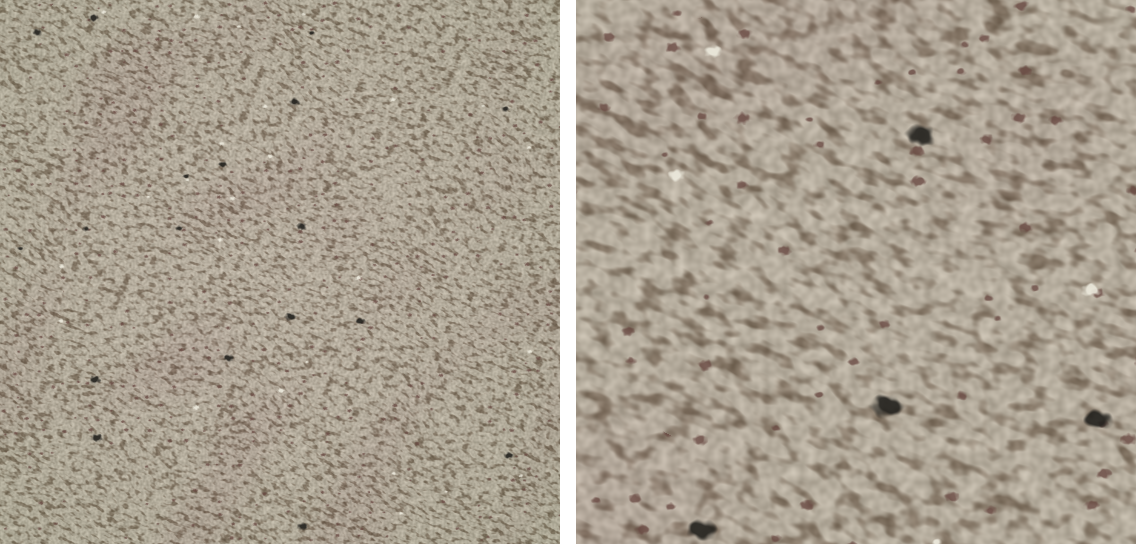
Left, the full canvas; right, a detail of the centre.
Write a Shadertoy shader that draws this texture.

```glsl
#define GRAIN_SCALE vec2(62.0, 108.0)
#define GRAIN_TILT 0.40
#define GRAIN_RANGE vec2(-0.10, 0.54)
#define PATCHINESS 0.22
#define MOTTLE 0.11
#define PALE vec3(0.712, 0.684, 0.624)
#define BROWN vec3(0.500, 0.450, 0.385)
#define GARNET vec3(0.400, 0.270, 0.245)
#define BLACK vec3(0.130, 0.125, 0.110)
#define SPARKLE vec3(0.930, 0.920, 0.870)

vec2 hash22(vec2 p) {
    vec3 h = fract(p.xyx * vec3(0.1031, 0.1030, 0.0973));
    h += dot(h, h.yzx + 33.33);
    return fract((h.xx + h.yz) * h.zy);
}

float cornerSlope(vec2 cell, vec2 offset) {
    float angle = 6.2832 * hash22(cell).x;
    return dot(vec2(cos(angle), sin(angle)), offset);
}

float gradientNoise(vec2 p) {
    vec2 cell = floor(p), f = fract(p);
    vec2 u = f * f * f * (f * (f * 6.0 - 15.0) + 10.0);
    vec2 e = vec2(1.0, 0.0);
    float low = mix(cornerSlope(cell, f), cornerSlope(cell + e, f - e), u.x);
    float high = mix(cornerSlope(cell + e.yx, f - e.yx),
                     cornerSlope(cell + 1.0, f - 1.0), u.x);
    return mix(low, high, u.y);
}

// One ragged fleck in a random share of the cells; radius is in cell units
float flecks(vec2 p, float density, float radius, float share, float seed) {
    vec2 q = p * density;
    vec2 cell = floor(q) + seed;
    vec2 pick = hash22(cell);
    vec2 center = 0.25 + 0.5 * hash22(cell + 71.0);
    vec2 d = (fract(q) - center) * vec2(0.85, 1.2);
    float size = radius * mix(0.6, 1.3, pick.y);
    float ragged = length(d) + 0.55 * size * gradientNoise(q * 0.9 / radius + seed);
    float soft = 0.25 * size + 0.8 * density / iResolution.y;
    return step(pick.x, share) * (1.0 - smoothstep(size - soft, size + soft, ragged));
}

// Short mineral streaks that gather in loose patches
float grains(vec2 p) {
    float c = cos(GRAIN_TILT), s = sin(GRAIN_TILT);
    vec2 q = vec2(c * p.x - s * p.y, s * p.x + c * p.y);
    q.y += 0.025 * gradientNoise(p * 4.0 + 9.0);
    float field = gradientNoise(q * GRAIN_SCALE + 40.0);
    field += 0.50 * gradientNoise(q * GRAIN_SCALE * 2.1 + 130.0);
    field += PATCHINESS * gradientNoise(q * vec2(11.0, 20.0) + 70.0);
    return smoothstep(GRAIN_RANGE.x, GRAIN_RANGE.y, field);
}

void mainImage(out vec4 fragColor, in vec2 fragCoord) {
    vec2 p = fragCoord / iResolution.y;
    vec2 screen = fragCoord / iResolution.xy - 0.5;

    // Pale ground and brown grains
    vec3 color = mix(PALE, BROWN, grains(p));
    float mottle = gradientNoise(p * 190.0 + 15.0) + 0.6 * gradientNoise(p * 85.0 + 55.0);
    color += MOTTLE * mottle;

    // Broad lilac clouds in the middle, greener and dimmer edges
    float cloud = gradientNoise(vec2(p.x + p.y, 2.0 * (p.y - p.x)) * 2.3 + 21.0);
    float edge = dot(screen, screen);
    color += smoothstep(-0.1, 0.5, cloud) * vec3(-0.018, -0.032, -0.022);
    color += vec3(0.008, 0.002, 0.003) - edge * vec3(0.075, 0.040, 0.070);

    // Garnet dots, black mica and bright crystals
    float garnetShare = 0.22 + 0.25 * cloud;
    color = mix(color, GARNET, 0.75 * flecks(p, 46.0, 0.12, garnetShare, 13.0));
    color = mix(color, BLACK, 0.90 * flecks(p, 8.0, 0.045, 0.20, 37.0));
    color = mix(color, SPARKLE, 0.90 * flecks(p, 13.0, 0.042, 0.16, 59.0));

    fragColor = vec4(clamp(color, 0.0, 1.0), 1.0);
}
```
